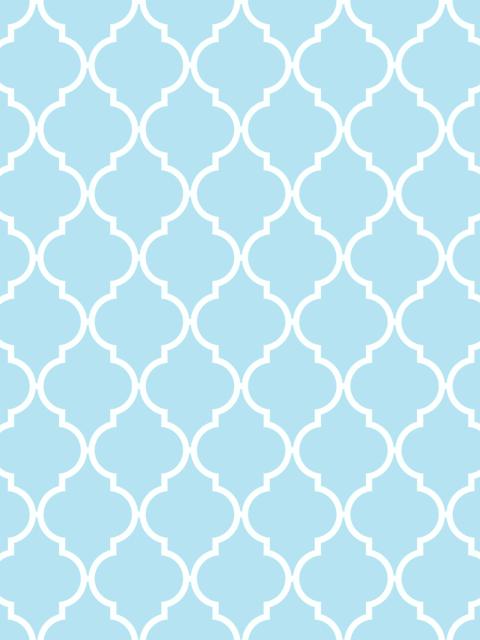
Reproduce this pattern procedurally as a Shadertoy shader.

```glsl
// Moroccan quatrefoil trellis: white outlines on pale blue, in staggered rows.

// Lengths are fractions of the canvas width.
const vec2  CELL        = vec2(0.2131, 0.2674);   // full repeat, two staggered tiles
const vec2  ORIGIN      = vec2(0.0024, -0.0040);  // middle tile, from canvas centre
const float LOBE_OFFSET = 0.0434;                 // tile centre to lobe centre
const float LOBE_RADIUS = 0.0552;
const float HALF_LINE   = 0.0065;
const float STEP_HALF   = 0.0179;                 // half height of the upright step
const vec2  LINK_HALF   = vec2(0.0040, 0.0066);   // small bridge between lobes
const float EDGE_SOFT   = 0.8;                    // edge softness in output pixels

const vec3 BLUE  = vec3(0.710, 0.890, 0.950);
const vec3 WHITE = vec3(0.985, 1.000, 0.993);

const vec2 HALF_CELL = 0.5 * CELL;

float boxDistance(vec2 p, vec2 halfSize) {
    vec2 d = abs(p) - halfSize;
    return length(max(d, 0.0)) + min(max(d.x, d.y), 0.0);
}

// Right lobe of a tile centred at zero, with the bridge at its tip.
float lobeDistance(vec2 p) {
    float ring = abs(length(p - vec2(LOBE_OFFSET, 0.0)) - LOBE_RADIUS) - HALF_LINE;
    float clip = 0.5 * HALF_CELL.x - HALF_LINE - p.x;
    float link = boxDistance(p - vec2(HALF_CELL.x, 0.0), LINK_HALF);
    return min(max(ring, clip), link);
}

float trellisDistance(vec2 p) {
    // Fold into one quarter, which has a tile centre at two opposite corners.
    vec2 q = abs((fract(p / CELL + 0.5) - 0.5) * CELL);
    float lobes = min(lobeDistance(q), lobeDistance(HALF_CELL - q));
    float steps = boxDistance(q - 0.5 * HALF_CELL, vec2(HALF_LINE, STEP_HALF));
    return min(lobes, steps);
}

void mainImage(out vec4 fragColor, in vec2 fragCoord) {
    vec2 p = (fragCoord - 0.5 * iResolution.xy) / iResolution.x - ORIGIN;
    float soft = EDGE_SOFT / iResolution.x;
    float line = 1.0 - smoothstep(-soft, soft, trellisDistance(p));
    fragColor = vec4(mix(BLUE, WHITE, line), 1.0);
}
```
